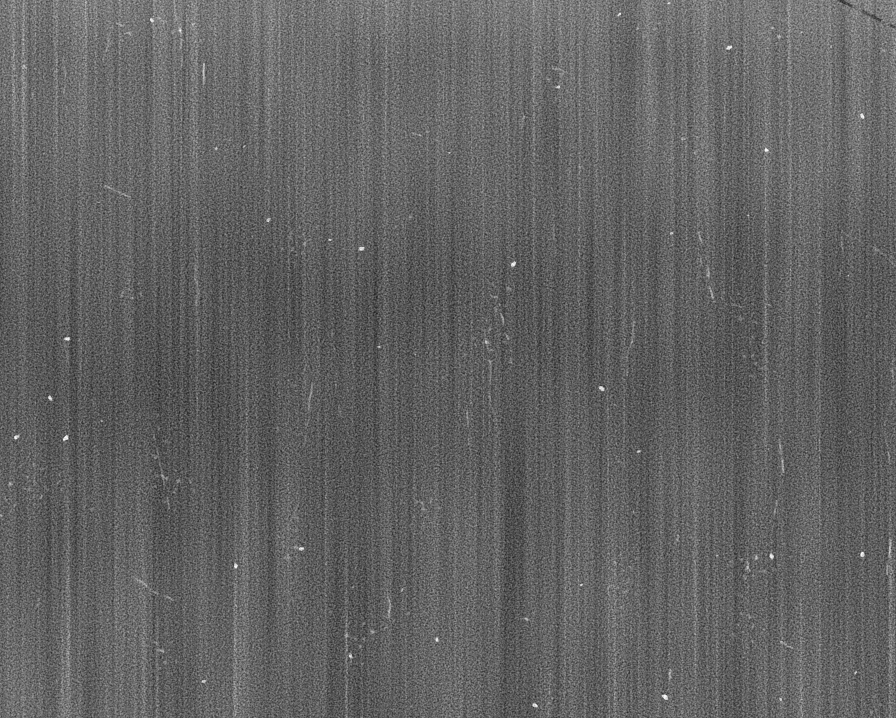
A WebGL 1 fragment shader for this texture:

```glsl
precision highp float;

uniform vec2 u_resolution;

float hash(vec2 p) {
  vec3 q = fract(p.xyx * vec3(0.1031, 0.1030, 0.0973));
  q += dot(q, q.yzx + 33.33);
  return fract((q.x + q.y) * q.z);
}

float cornerSlope(vec2 cell, vec2 offset) {
  float angle = 6.2832 * hash(cell + 57.0);
  return dot(vec2(cos(angle), sin(angle)), offset);
}

float gradientNoise(vec2 p) {
  vec2 i = floor(p), f = fract(p);
  vec2 w = f * f * f * (f * (f * 6.0 - 15.0) + 10.0);
  vec2 e = vec2(1.0, 0.0);
  return mix(mix(cornerSlope(i, f), cornerSlope(i + e, f - e), w.x),
             mix(cornerSlope(i + e.yx, f - e.yx), cornerSlope(i + 1.0, f - 1.0), w.x), w.y);
}

vec2 rotate(vec2 p, float angle) {
  float c = cos(angle), s = sin(angle);
  return vec2(c * p.x - s * p.y, s * p.x + c * p.y);
}

// Fine film grain: rotated layers hide the noise lattice
float filmGrain(vec2 p) {
  float sum = 0.0;
  for (int i = 0; i < 3; i++) {
    float k = float(i);
    sum += gradientNoise(rotate(p, 0.45 + 0.8 * k) * (337.0 + 71.0 * k) + 600.0 * (k + 1.0));
  }
  return sum;
}

// Long vertical streaks of several widths, plus bright hairlines
float streaks(vec2 p) {
  float broad = gradientNoise(vec2(p.x * 21.0 + 60.0, p.y * 0.8 + 3.4));
  float medium = gradientNoise(vec2(p.x * 83.0 + 200.0, p.y * 1.4 + 7.3));
  float thin = gradientNoise(vec2(p.x * 231.0 + 500.0, p.y * 3.1 + 11.7));
  float hairline = gradientNoise(vec2(p.x * 173.0 + 900.0, p.y * 1.2 + 21.4));
  float worn = 0.75 + 0.7 * gradientNoise(vec2(p.x * 150.0, p.y * 17.0));
  return 0.055 * broad + 0.055 * medium + 0.08 * thin
       + 0.12 * worn * smoothstep(0.24, 0.6, hairline);
}

// Ragged bright dust, one speck at most in each grid cell
float dust(vec2 p, float density, float chance, float seed, float feather) {
  vec2 cell = floor(p * density) + seed;
  vec2 center = 0.2 + 0.6 * vec2(hash(cell + 3.7), hash(cell + 9.1));
  float size = hash(cell + 17.3);
  float radius = mix(0.0007, 0.0031, pow(size, 5.0));
  vec2 q = rotate((fract(p * density) - center) / density, 6.28 * hash(cell + 23.0));
  float d = length(q * vec2(1.0, 0.65)) + 0.0012 * gradientNoise(p * 260.0);
  float speck = 1.0 - smoothstep(radius - feather, radius + feather, d);
  return speck * step(hash(cell + 31.9), chance) * mix(0.15, 0.55, size * size);
}

// Short, mostly upright scratches with a slight bend
float scratches(vec2 p, float aspect, float feather) {
  float sum = 0.0;
  for (int i = 0; i < 30; i++) {
    vec2 id = vec2(float(i) * 7.3 + 2.0, 41.0);
    vec2 center = vec2(hash(id) * aspect, hash(id + 5.0));
    float shortness = hash(id + 13.0);
    float halfLength = mix(0.085, 0.006, sqrt(shortness));
    float tilt = (hash(id + 21.0) - 0.5) * 0.55;
    tilt -= 1.1 * step(0.78, hash(id + 27.0));
    vec2 q = rotate(p - center, tilt);
    float along = q.y / halfLength;
    q.x += 0.15 * halfLength * (hash(id + 35.0) - 0.5) * (along * along + sin(along * 5.0));
    float d = length(vec2(q.x, max(abs(q.y) - halfLength, 0.0)));
    float line = 1.0 - smoothstep(0.0005, 0.0012 + feather, d);
    float wear = smoothstep(-0.4, 0.3, gradientNoise(vec2(float(i) * 3.7, q.y * 70.0)));
    sum += line * wear * mix(0.13, 0.42, shortness * hash(id + 45.0));
  }
  return sum;
}

void main() {
  float feather = 0.7 / u_resolution.y;
  float aspect = u_resolution.x / u_resolution.y;
  vec2 p = gl_FragCoord.xy / u_resolution.y;

  // Uneven exposure: bright top edge, darker middle
  float shade = 0.342 + 0.075 * smoothstep(0.5, 1.0, p.y) + 0.05 * smoothstep(0.91, 1.01, p.y);
  shade += 0.036 * smoothstep(0.55, 0.0, p.y);
  shade += 0.02 * pow(abs(2.0 * p.x / aspect - 1.0), 2.0);
  shade += 0.035 * gradientNoise(p * 2.3 + 4.6) + 0.03 * gradientNoise(p * 7.0 + 15.2);

  float streak = streaks(p);
  shade += streak + filmGrain(p) * (0.145 + 0.4 * max(streak, 0.0));

  // Patches of pale flecks
  float patchMask = smoothstep(0.15, 0.55, gradientNoise(p * 11.0 + 70.0));
  shade += 0.3 * patchMask * smoothstep(0.2, 0.6, gradientNoise(rotate(p, 0.3) * 125.0 + 30.0));

  shade += dust(p, 19.0, 0.06, 0.0, feather) + dust(p + 0.013, 43.0, 0.05, 120.0, feather);
  shade += scratches(p, aspect, feather);

  // Dark crease across the upper right corner
  vec2 crease = rotate(p - vec2(aspect, 0.961), 0.46);
  float creaseLine = 1.0 - smoothstep(0.0008, 0.0022 + feather, abs(crease.y));
  shade -= 0.2 * creaseLine * smoothstep(-0.5, 0.2, gradientNoise(vec2(crease.x * 60.0, 8.3)));

  gl_FragColor = vec4(vec3(clamp(shade, 0.14, 0.97)), 1.0);
}
```
